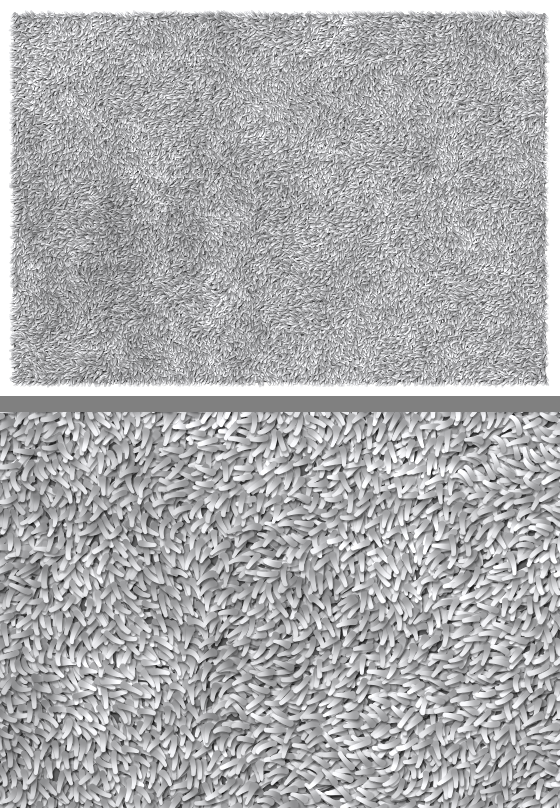
Top: the whole. Bottom: its middle third, enlarged.
Give the GLSL for this texture, as a Shadertoy shader.

```glsl
const vec2 RUG_CENTER = vec2(0.705, 0.499);
const vec2 RUG_HALF = vec2(0.677, 0.471);
const int LAYERS = 6;
const float CELL = 0.013;            // spacing of strands in one layer
const float HALF_LENGTH = 0.0082;
const float HALF_WIDTH = 0.0025;
const float LEAN = -2.1;             // mean direction of the pile
const float FLOW_SWING = 2.4;        // slow turning of the pile
const float STRAY_SWING = 1.9;       // turning of single strands
const float ROOT_TONE = 0.64;
const float TIP_TONE = 0.93;
const float TONE_SPREAD = 0.13;
const float GAP_TONE = 0.38;
const float SHADOW = 0.32;
const vec2 SHADOW_SHIFT = vec2(0.0009, -0.0013);
const vec3 COOL_TINT = vec3(0.995, 0.998, 1.01);
const vec3 BACKDROP = vec3(1.0);

vec2 hash2(vec2 p) {
    vec3 q = fract(p.xyx * vec3(0.1031, 0.1030, 0.0973));
    q += dot(q, q.yzx + 33.33);
    return fract((q.xx + q.yz) * q.zy);
}

float gradientDot(vec2 cell, vec2 offset) {
    float a = 6.2832 * hash2(cell + 71.0).x;
    return dot(vec2(cos(a), sin(a)), offset);
}

float gradientNoise(vec2 p) {
    vec2 i = floor(p), f = fract(p);
    vec2 u = f * f * f * (f * (f * 6.0 - 15.0) + 10.0);
    vec2 x = vec2(1.0, 0.0), y = x.yx;
    return mix(mix(gradientDot(i, f), gradientDot(i + x, f - x), u.x),
               mix(gradientDot(i + y, f - y), gradientDot(i + 1.0, f - 1.0), u.x), u.y);
}

// Signed distance to the rug border, negative inside
float rugDistance(vec2 p) {
    vec2 q = abs(p - RUG_CENTER) - RUG_HALF;
    return max(q.x, q.y);
}

vec2 outwardNormal(vec2 p) {
    vec2 r = p - RUG_CENTER, q = abs(r) - RUG_HALF;
    return q.x > q.y ? vec2(sign(r.x), 0.0) : vec2(0.0, sign(r.y));
}

// Distance to a tapered strand, and position from root (0) to tip (1)
vec2 strand(vec2 p, vec2 dir, float halfLength) {
    float along = clamp(dot(p, dir), -halfLength, halfLength);
    float t = 0.5 + 0.5 * along / halfLength;
    float width = HALF_WIDTH * mix(1.1, 0.7, t);
    return vec2(length(p - dir * along) - width, t);
}

// Brightness of the pile: vertical streaks, patches and small clumps
float pileTone(vec2 p) {
    float streaks = gradientNoise(p * vec2(9.0, 1.7) + 3.0);
    float patches = gradientNoise(p * vec2(5.0, 6.0) + 17.0);
    float clumps = gradientNoise(p * vec2(19.0, 30.0) + 41.0);
    float worn = 1.0 - smoothstep(0.1, 0.6, length((p - vec2(0.25, 0.33)) * vec2(0.9, 1.1)));
    return 1.0 + 0.07 * streaks + 0.08 * patches + 0.15 * clumps
         - worn * (0.055 - 0.12 * streaks);
}

void mainImage(out vec4 fragColor, in vec2 fragCoord) {
    vec2 p = fragCoord / iResolution.y;
    float pixel = 1.0 / iResolution.y;
    float flow = LEAN + FLOW_SWING * (gradientNoise(p * 6.0) + 0.6 * gradientNoise(p * 17.0 + 9.0));
    float pile = pileTone(p);
    float border = rugDistance(p);

    // Dark backing under the strands
    vec3 color = mix(BACKDROP, GAP_TONE * COOL_TINT, clamp(-(border + 0.007) / pixel + 0.5, 0.0, 1.0));
    float shadowMask = SHADOW * (1.0 - smoothstep(-0.006, 0.008, border));

    // Strands painted from the lowest layer to the top one
    for (int layer = 0; layer < LAYERS; layer++) {
        vec2 shift = hash2(vec2(float(layer) + 5.0, 23.0));
        vec2 home = floor(p / CELL + shift);
        for (int k = 0; k < 9; k++) {
            vec2 cell = home + vec2(k % 3 - 1, k / 3 - 1);
            vec2 seed = cell + float(layer) * vec2(137.0, 211.0) + 300.0;
            vec2 jitter = hash2(seed);
            vec2 look = hash2(seed + 57.0);
            vec2 center = (cell + 0.1 + 0.8 * jitter - shift) * CELL;
            float edge = rugDistance(center);
            if (edge > -0.007 * look.y) continue;

            // Strands splay outward along the border
            float angle = flow + STRAY_SWING * (look.x - 0.5);
            float splay = 1.3 * smoothstep(-0.025, 0.0, edge);
            vec2 dir = normalize(vec2(cos(angle), sin(angle)) + splay * outwardNormal(center));
            float halfLength = HALF_LENGTH * mix(0.65, 1.0, look.y);

            float shade = strand(p - center - SHADOW_SHIFT, dir, halfLength).x;
            color *= 1.0 - shadowMask * (1.0 - smoothstep(-0.001, 0.002, shade));

            vec2 s = strand(p - center, dir, halfLength);
            float tone = mix(ROOT_TONE, TIP_TONE, smoothstep(0.0, 0.9, s.y));
            tone = (tone + TONE_SPREAD * (fract(jitter.x * 7.0 + look.y) - 0.5)) * pile;
            color = mix(color, tone * COOL_TINT, clamp(0.5 - s.x / pixel, 0.0, 1.0));
        }
    }
    fragColor = vec4(clamp(color, 0.0, 1.0), 1.0);
}
```
